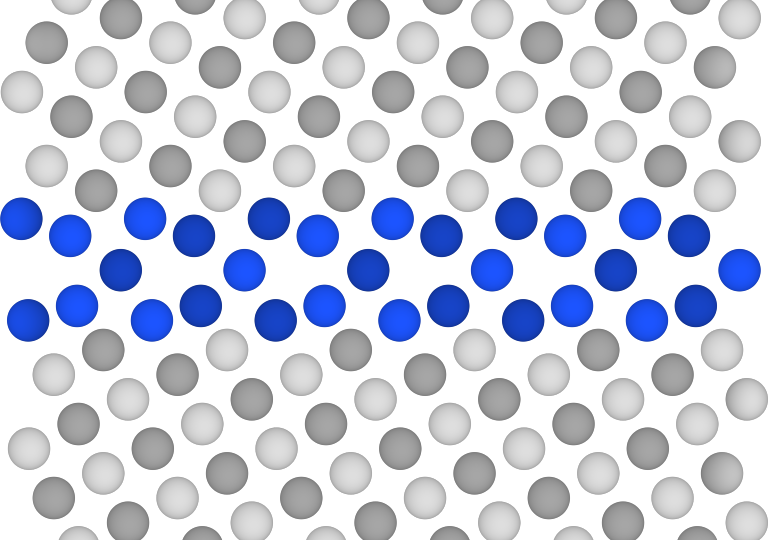
A Shadertoy shader for this pattern:

```glsl
const vec2 SHEET = vec2(768.0, 538.0);   // drawing units across the canvas
const float PITCH = 123.75;              // spacing of balls in a row
const float RADIUS = 21.2;
const vec2 ROW_STEP = vec2(74.25, 24.58); // offset between lattice rows

const vec3 DARK_GREY = vec3(0.65);
const vec3 LIGHT_GREY = vec3(0.87);
const vec3 DARK_BLUE = vec3(0.09, 0.265, 0.78);
const vec3 LIGHT_BLUE = vec3(0.11, 0.33, 1.0);

// Soft spherical shading, q runs from -1 to 1 across the ball
float ballShade(vec2 q) {
    float height = sqrt(max(1.0 - dot(q, q), 0.0));
    return mix(0.6, 1.0, pow(height, 0.6)) + 0.025 * (q.x + q.y) * height;
}

// Dark balls fade to the light tone towards the left and right margins
float marginFade(float x) {
    return max(1.0 - smoothstep(2.0, 48.0, x), smoothstep(700.0, 758.0, x));
}

// Row of alternating balls; start is the centre of any dark ball
vec3 drawRow(vec3 color, vec2 p, vec2 start, vec3 dark, vec3 light, float blur) {
    float index = floor((p.x - start.x) / PITCH + 0.5);
    vec2 center = start + vec2(index * PITCH, 0.0);
    if (center.x < 12.0 || center.x > 755.0) return color;

    vec2 offset = p - center;
    float cover = 1.0 - smoothstep(-blur, blur, length(offset) - RADIUS);
    float tone = max(mod(index, 2.0), marginFade(p.x));
    vec3 ball = mix(dark, light, tone) * ballShade(offset / RADIUS);
    return mix(color, ball, cover);
}

void mainImage(out vec4 fragColor, in vec2 fragCoord) {
    // Sheet coordinates with y running downwards
    vec2 p = fragCoord / iResolution.xy * SHEET;
    p.y = SHEET.y - p.y;
    float blur = 0.6 * SHEET.y / iResolution.y;
    vec3 color = vec3(1.0);

    // Mirrored grey lattices above and below the boundary
    for (int i = 0; i < 9; i++) {
        vec2 shift = float(i) * ROW_STEP;
        vec2 upper = vec2(96.2 + shift.x, 190.0 - shift.y);
        vec2 lower = vec2(103.3, 348.7) + shift;
        color = drawRow(color, p, upper, DARK_GREY, LIGHT_GREY, blur);
        color = drawRow(color, p, lower, DARK_GREY, LIGHT_GREY, blur);
    }

    // Blue boundary: a middle row between two staggered pairs
    color = drawRow(color, p, vec2(21.4, 218.0), DARK_BLUE, LIGHT_BLUE, blur);
    color = drawRow(color, p, vec2(194.0, 235.0), DARK_BLUE, LIGHT_BLUE, blur);
    color = drawRow(color, p, vec2(120.8, 269.2), DARK_BLUE, LIGHT_BLUE, blur);
    color = drawRow(color, p, vec2(200.8, 304.8), DARK_BLUE, LIGHT_BLUE, blur);
    color = drawRow(color, p, vec2(28.2, 319.2), DARK_BLUE, LIGHT_BLUE, blur);

    fragColor = vec4(color, 1.0);
}
```
